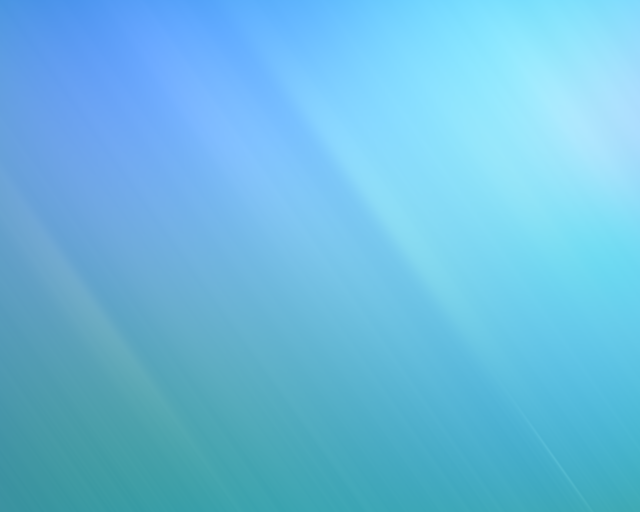
Give the GLSL for this background, as a Shadertoy shader.

```glsl
float hash(float n) {
    return fract(sin(n * 127.1) * 4375.85);
}

float noise(float x) {
    float cell = floor(x);
    return mix(hash(cell), hash(cell + 1.0), smoothstep(0.0, 1.0, x - cell)) - 0.5;
}

// Smooth cubic through four evenly spaced colour stops
vec3 gradient(vec3 a, vec3 b, vec3 c, vec3 d, float t) {
    float u = 3.0 * t;
    float wa = -(u - 1.0) * (u - 2.0) * (u - 3.0) / 6.0;
    float wb = u * (u - 2.0) * (u - 3.0) / 2.0;
    float wc = -u * (u - 1.0) * (u - 3.0) / 2.0;
    float wd = u * (u - 1.0) * (u - 2.0) / 6.0;
    return a * wa + b * wb + c * wc + d * wd;
}

float glow(vec2 p, vec2 center, vec2 radius) {
    vec2 q = (p - center) / radius;
    return exp(-dot(q, q));
}

// Beam with a soft left flank, a softer right flank and faded ends
float beam(float across, float center, float left, float right, float depth, float middle, float reach) {
    float d = across - center;
    float side = d / (d < 0.0 ? left : right);
    float along = (depth - middle) / reach;
    return exp(-side * side - along * along);
}

// Layered streak noise that varies slowly along the beams
float streaks(float across, float depth) {
    float sum = 0.0;
    float frequency = 9.0;
    float strength = 0.018;
    for (int i = 0; i < 4; i++) {
        float drift = 0.12 * depth * float(i + 1);
        sum += strength * noise(across * frequency + drift + 31.0 * float(i + 1));
        frequency *= 2.3;
        strength *= 0.65;
    }
    return sum;
}

vec3 backdrop(vec2 uv) {
    vec3 sky = gradient(vec3(0.29, 0.585, 0.885), vec3(0.35, 0.665, 0.985),
                        vec3(0.44, 0.835, 0.995), vec3(0.50, 0.855, 0.992), uv.x);
    vec3 haze = gradient(vec3(0.40, 0.628, 0.84), vec3(0.47, 0.722, 0.965),
                         vec3(0.533, 0.867, 0.98), vec3(0.58, 0.87, 0.98), uv.x);
    vec3 water = gradient(vec3(0.322, 0.604, 0.714), vec3(0.384, 0.682, 0.784),
                          vec3(0.40, 0.753, 0.878), vec3(0.392, 0.784, 0.91), uv.x);
    vec3 deep = gradient(vec3(0.227, 0.573, 0.627), vec3(0.22, 0.627, 0.667),
                         vec3(0.243, 0.659, 0.722), vec3(0.25, 0.667, 0.706), uv.x);
    return gradient(sky, haze, water, deep, uv.y);
}

void mainImage(out vec4 fragColor, in vec2 fragCoord) {
    vec2 uv = fragCoord / iResolution.xy;
    uv.y = 1.0 - uv.y;
    vec2 p = vec2(uv.x * 1.25, uv.y);
    float across = p.x - 0.71 * p.y;
    vec3 color = backdrop(uv);

    // Broad tints
    color += vec3(0.08, -0.012, 0.01) * glow(p, vec2(1.20, 0.23), vec2(0.20, 0.15));
    color += vec3(-0.07, 0.012, -0.01) * glow(p, vec2(1.22, 0.50), vec2(0.20, 0.12));
    color -= vec3(0.02, 0.03, 0.005) * glow(p, vec2(0.60, 0.02), vec2(0.13, 0.14));

    // Main ridge and its shaded left flank
    color += vec3(0.045, 0.04, 0.005) * beam(across, 0.458, 0.025, 0.075, p.y, 0.42, 0.32);
    color -= vec3(0.012, 0.022, 0.0) * beam(across, 0.40, 0.08, 0.035, p.y, 0.30, 0.28);

    // Secondary beams
    color += vec3(0.035, 0.018, 0.015) * beam(across, 0.235, 0.04, 0.10, p.y, 0.22, 0.28);
    color += vec3(0.04, 0.025, 0.0) * beam(across, -0.255, 0.06, 0.025, p.y, 0.58, 0.22);
    color -= vec3(0.025, 0.012, 0.005) * beam(across, -0.20, 0.025, 0.06, p.y, 0.62, 0.25);
    color += vec3(0.025, 0.012, 0.003) * beam(across, 0.755, 0.05, 0.025, p.y, 0.40, 0.28);
    color += vec3(0.025, 0.008, 0.004) * beam(across, 0.94, 0.03, 0.05, p.y, 0.22, 0.20);
    color += vec3(0.05, 0.04, 0.03) * beam(across, 0.447, 0.003, 0.003, p.y, 0.91, 0.10);

    // Fine diagonal texture, crisper near the bottom
    float fine = noise(across * 190.0) * 0.012 * smoothstep(0.55, 1.0, p.y);
    color += vec3(1.0, 0.75, 0.55) * (streaks(across, p.y) + fine);

    fragColor = vec4(clamp(color, 0.0, 1.0), 1.0);
}
```
